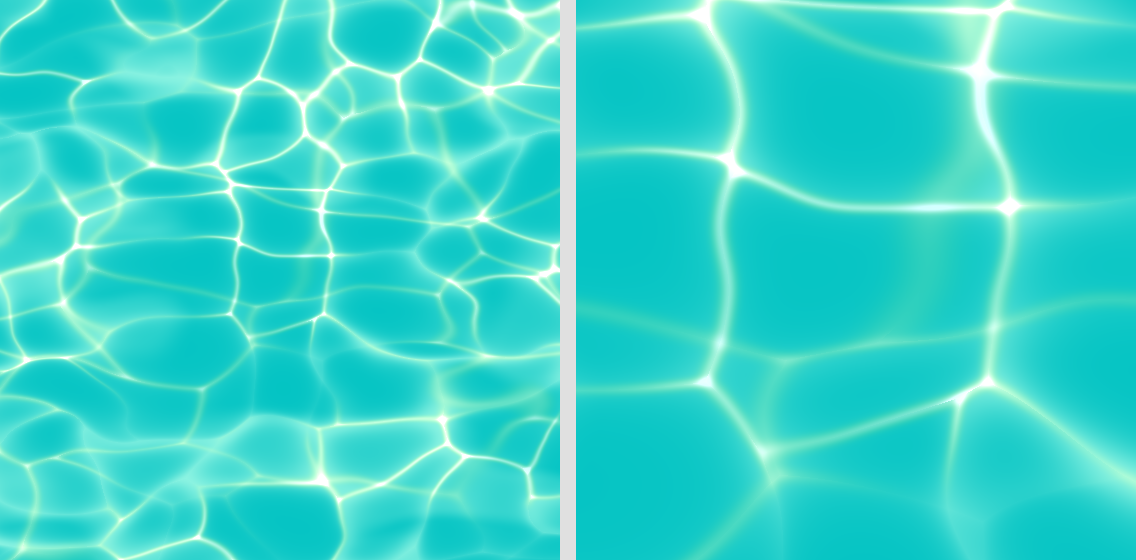
Left: the whole. Right: its middle third, enlarged.
Write a Shadertoy shader that draws this texture.

```glsl
// Sunlit pool water: turquoise with a net of bright, softly glowing caustic lines.

vec2 hash2(vec2 p) {
    return fract(sin(vec2(dot(p, vec2(127.1, 311.7)), dot(p, vec2(269.5, 183.3)))) * 43758.5453);
}

float noise(vec2 p) {
    vec2 i = floor(p), f = fract(p);
    f = f * f * f * (f * (f * 6.0 - 15.0) + 10.0);
    return mix(mix(hash2(i).x, hash2(i + vec2(1, 0)).x, f.x),
               mix(hash2(i + vec2(0, 1)).x, hash2(i + vec2(1, 1)).x, f.x), f.y);
}

vec2 noise2(vec2 p) {
    return vec2(noise(p), noise(p + vec2(17.3, 41.9))) - 0.5;
}

// One net of bent cell borders: x is the wide glow, y the thin bright core.
vec2 causticNet(vec2 p) {
    float strength = smoothstep(0.2, 0.75, noise(p * 0.9 + 63.0));
    p += 0.85 * noise2(p * 0.8) + 0.22 * noise2(p * 1.9 + 9.0);
    vec2 cell = floor(p), f = fract(p);

    // Nearest cell centre, and a smoothly blended glow amount per cell
    vec2 nearest = vec2(0), nearestCell = vec2(0);
    float best = 9.0, toneSum = 0.0, weightSum = 0.0;
    for (int y = -1; y <= 1; y++)
    for (int x = -1; x <= 1; x++) {
        vec2 g = vec2(x, y);
        vec2 h = hash2(cell + g);
        vec2 r = g + 0.1 + 0.8 * h - f;
        float d2 = dot(r, r);
        float weight = exp(-12.0 * d2);
        toneSum += weight * fract(h.x * 7.0 + h.y * 5.0);
        weightSum += weight;
        if (d2 < best) {
            best = d2;
            nearest = r;
            nearestCell = g;
        }
    }
    float tone = toneSum / weightSum;

    // Light gathered from every border, so that junctions flare up
    float glow = 0.0, core = 0.0;
    for (int y = -2; y <= 2; y++)
    for (int x = -2; x <= 2; x++) {
        if (x == 0 && y == 0) continue;
        vec2 g = nearestCell + vec2(x, y);
        vec2 r = g + 0.1 + 0.8 * hash2(cell + g) - f;
        float d = max(dot(0.5 * (nearest + r), normalize(r - nearest)), 0.0);
        glow += exp(-8.5 * d);
        core += exp(-900.0 * d * d);
    }
    return vec2(glow * mix(0.25, 1.05, tone), core * strength);
}

void mainImage(out vec4 fragColor, in vec2 fragCoord) {
    vec2 uv = fragCoord / iResolution.xy;

    // A main net and a fainter, larger one crossing it
    vec2 mainNet = causticNet(uv * vec2(5.2, 8.0) + 3.0);
    vec2 faintNet = causticNet(uv * vec2(3.8, 6.3) + vec2(31.0, 57.0));

    // Drifting patches of haze, stretched sideways
    vec2 bend = 0.08 * noise2(uv * 6.0);
    float patches = smoothstep(0.45, 0.85, noise((uv + bend) * vec2(4.0, 10.0) + 80.0));

    float haze = 0.62 * mainNet.x + 0.32 * faintNet.x + 0.3 * patches;
    haze = 1.15 * (1.0 - exp(-haze * haze * 1.5 - 0.35 * haze));
    float core = min(0.85 * mainNet.y + 0.45 * faintNet.y, 1.15);

    // Turquoise to pale aqua, then a yellowish fringe and a white core
    vec3 color = mix(vec3(0.01, 0.765, 0.765), vec3(0.48, 0.93, 0.87), haze);
    color += core * vec3(0.36, 0.09, -0.22) + core * core * vec3(0.12, 0.04, 0.34);
    fragColor = vec4(clamp(color, 0.0, 1.0), 1.0);
}
```
